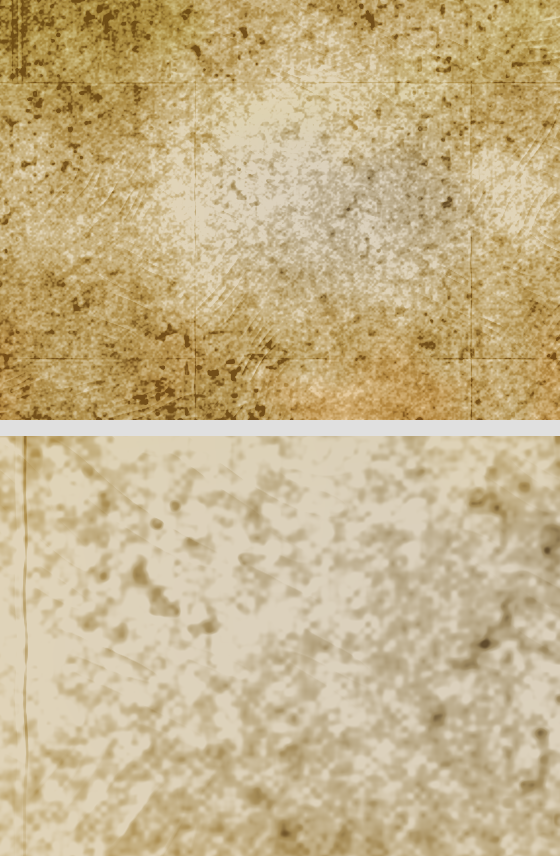
Top: the whole. Bottom: its middle third, enlarged.
Write a Shadertoy shader that draws this texture.

```glsl
#define TILE 0.657
#define SEAM_ORIGIN vec2(0.465, 0.146)
#define SEAM_WIDTH 0.0011
#define SEAM_DEPTH 0.36
#define GRAIN 1.0
#define RELIEF 0.62
#define STAINS 0.95
#define PITS 0.5
#define LIGHT_STEP vec2(-0.0016, 0.0022)

const vec3 BROWN = vec3(0.45, 0.31, 0.10);
const vec3 OCHRE = vec3(0.69, 0.56, 0.29);
const vec3 TAN   = vec3(0.78, 0.69, 0.49);
const vec3 CREAM = vec3(0.88, 0.83, 0.72);

float hash(vec2 p) {
    return fract(sin(dot(p, vec2(127.1, 311.7))) * 43758.5453);
}

float noise(vec2 p) {
    vec2 i = floor(p), f = fract(p);
    f = f * f * (3.0 - 2.0 * f);
    return mix(mix(hash(i), hash(i + vec2(1, 0)), f.x),
               mix(hash(i + vec2(0, 1)), hash(i + vec2(1, 1)), f.x), f.y);
}

float fbm(vec2 p) {
    float sum = 0.0, amp = 0.5;
    for (int i = 0; i < 5; i++) {
        sum += amp * noise(p);
        p = mat2(1.6, 1.2, -1.2, 1.6) * p + 7.3;
        amp *= 0.5;
    }
    return sum / 0.97;
}

// Plaster surface: fine lumps plus patches of wrinkles in three directions
float surfaceHeight(vec2 p) {
    float h = 0.55 * noise(p * 75.0) + 0.4 * noise(p * 150.0 + 9.0);
    vec2 warp = 0.03 * vec2(noise(p * 9.0), noise(p * 9.0 + 31.0));
    for (int i = 0; i < 3; i++) {
        float k = float(i), a = -0.5 + 0.75 * k;
        vec2 q = mat2(cos(a), -sin(a), sin(a), cos(a)) * (p + warp);
        float ridge = 1.0 - abs(2.0 * noise(q * vec2(13.0, 62.0) + 19.0 * k) - 1.0);
        float patchMask = smoothstep(0.52, 0.8, noise(p * 3.6 + 17.0 * k + 4.0));
        h += 0.9 * ridge * patchMask;
    }
    return h;
}

// Antialiased coverage of a line at distance d
float lineMask(float d, float width) {
    float aa = 0.75 / iResolution.y;
    return 1.0 - smoothstep(width - aa, width + aa, abs(d));
}

vec3 toneRamp(float t) {
    vec3 c = mix(BROWN, OCHRE, smoothstep(-0.05, 0.32, t));
    c = mix(c, TAN, smoothstep(0.28, 0.64, t));
    return mix(c, CREAM, smoothstep(0.58, 1.0, t));
}

void mainImage(out vec4 fragColor, in vec2 fragCoord) {
    vec2 p = fragCoord / iResolution.y;

    // Pale worn centre, darker rim, cloudy stains
    float rim = length((p - vec2(0.61, 0.48)) / vec2(0.86, 0.50));
    float tone = 0.83 - 0.44 * smoothstep(0.25, 1.2, rim);
    tone += STAINS * (fbm(p * 4.0 + 3.0) - 0.5);
    tone += 0.22 * (fbm(p * vec2(28.0, 12.0)) - 0.5);

    // Grain and faint weave
    float grain = 0.24 * noise(p * 58.0) + 0.34 * noise(p * 118.0 + 5.0)
                + 0.34 * noise(p * 205.0 + 11.0) - 0.46;
    float weave = noise(p * vec2(130.0, 14.0)) + noise(p * vec2(14.0, 130.0)) - 1.0;
    tone += GRAIN * (grain + 0.07 * weave);

    // Relief lit from the upper left
    tone += RELIEF * (surfaceHeight(p) - surfaceHeight(p + LIGHT_STEP));

    // Clustered brown pits
    float cluster = smoothstep(0.38, 0.7, fbm(p * 7.0 + 40.0));
    tone -= PITS * cluster * smoothstep(0.62, 0.9, noise(p * 72.0 + 23.0));
    tone -= 0.3 * smoothstep(0.78, 0.95, noise(p * 34.0 + 61.0));

    // Slab seams: broken dark groove with a pale lip
    vec2 wobble = 0.003 * vec2(noise(p.yx * 24.0), noise(p * 24.0 + 8.0)) - 0.0015;
    vec2 seam = mod(p - SEAM_ORIGIN + wobble + 0.5 * TILE, TILE) - 0.5 * TILE;
    float topRow = smoothstep(0.80, 0.81, p.y);
    vec2 wear = 0.3 + 0.7 * smoothstep(0.25, 0.65, vec2(noise(p * 13.0), noise(p * 13.0 + 50.0)));
    wear.x *= 1.0 - 0.75 * topRow;
    vec2 groove = wear * vec2(lineMask(seam.x, SEAM_WIDTH), lineMask(seam.y, SEAM_WIDTH));
    vec2 lip = wear * vec2(lineMask(seam.x + 0.005, 0.0025), lineMask(seam.y + 0.005, 0.002));
    tone += 0.12 * max(lip.x, lip.y) - SEAM_DEPTH * max(groove.x, groove.y);

    // Shadowed double strip in the upper left corner
    float strip = smoothstep(0.022, 0.032, p.x) * (1.0 - smoothstep(0.055, 0.08, p.x));
    float stripEdges = lineMask(p.x - 0.030, 0.0015) + lineMask(p.x - 0.054, 0.0015);
    tone -= topRow * (0.16 * strip + 0.2 * stripEdges);
    tone += 0.28 * topRow * lineMask(p.x - 0.046, 0.003);

    // Tints: olive above, rust below, grey in the middle
    vec3 color = toneRamp(tone);
    float tintNoise = fbm(p * 3.2 + 70.0);
    float olive = smoothstep(0.55, 1.0, p.y) * smoothstep(0.3, 0.65, tintNoise);
    float rust = (1.0 - smoothstep(0.0, 0.4, p.y)) * smoothstep(0.35, 0.7, fbm(p * 5.0 + 90.0));
    float grey = (1.0 - smoothstep(0.05, 0.42, length((p - vec2(0.82, 0.52)) * vec2(0.8, 1.2))))
               * smoothstep(0.35, 0.65, tintNoise);
    color *= mix(vec3(1.0), vec3(0.97, 0.98, 0.84), olive);
    color *= mix(vec3(1.0), vec3(1.03, 0.95, 0.84), rust);
    color = mix(color, vec3(dot(color, vec3(0.33))) * vec3(1.04, 1.0, 0.95), 0.45 * grey);

    fragColor = vec4(clamp(color, 0.0, 1.0), 1.0);
}
```
